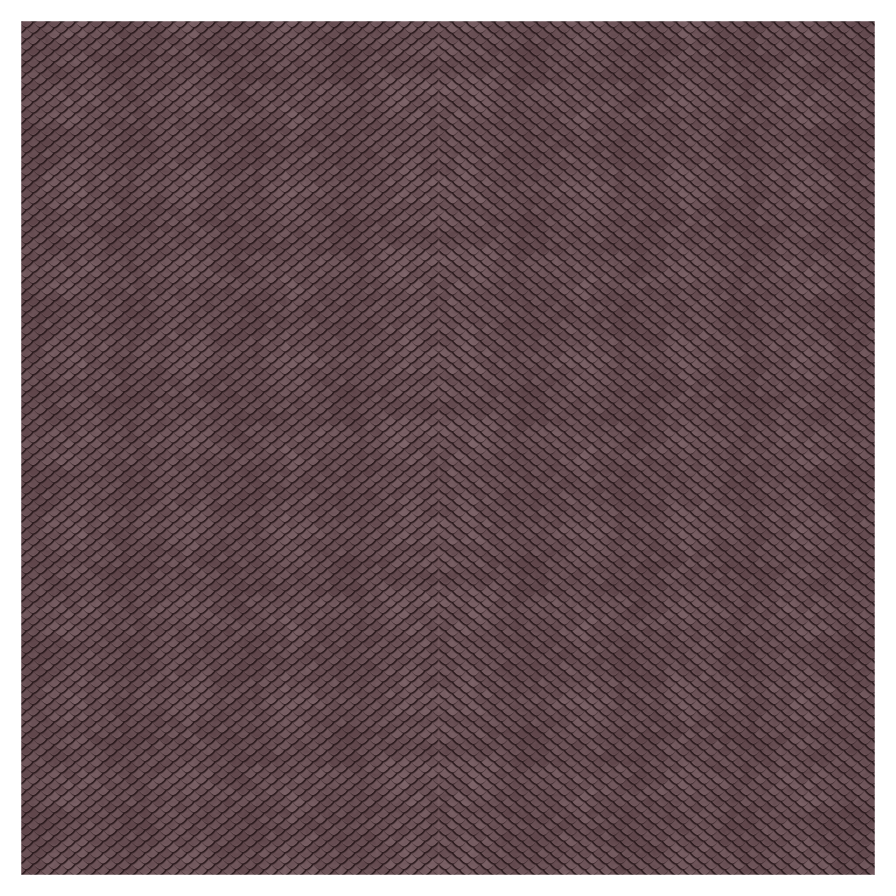
Reproduce this pattern procedurally as a WebGL 2 fragment shader.

```glsl
#version 300 es
precision highp float;

uniform vec2 u_resolution;
out vec4 fragColor;

const float PANEL_MIN = 0.0237;
const float PANEL_SIZE = 0.9525;
const float SPINE_X = 0.4896;         // mirror axis on the canvas
const vec2 SCALE_COUNT = vec2(61.0, 75.0);
const float BANDS_DOWN = 5.0;         // vertical repeats of the tone variation
const float COLUMN_PERIOD = 7.7;      // scales between light columns
const float COLUMN_OFFSET = 2.5;
const float CURVE_POWER = 1.6;
const float SHADOW_WIDTH = 0.23;
const float SHADOW_SHIFT = 0.07;
const float RIM_WIDTH = 0.10;
const int SAMPLES = 4;
const float TAU = 6.28319;

const vec3 SHADOW = vec3(0.14, 0.08, 0.09);
const vec3 BODY = vec3(0.375, 0.275, 0.295);
const vec3 LIGHT = vec3(0.50, 0.40, 0.42);
const vec3 RIM = vec3(0.53, 0.41, 0.43);
const vec3 PAPER = vec3(1.0);

float hash(vec2 p) {
    vec3 q = fract(vec3(p.xyx) * 0.1031);
    q += dot(q, q.yzx + 33.33);
    return fract((q.x + q.y) * q.z);
}

float valueNoise(vec2 p) {
    vec2 i = floor(p);
    vec2 f = fract(p);
    f = f * f * (3.0 - 2.0 * f);
    float low = mix(hash(i), hash(i + vec2(1.0, 0.0)), f.x);
    float high = mix(hash(i + vec2(0.0, 1.0)), hash(i + 1.0), f.x);
    return mix(low, high, f.y);
}

// Height of the rounded lower edge of a row of scales
float rowEdge(float row, float x) {
    float local = fract(x - 0.5 * mod(row, 2.0) + 0.5) - 0.5;
    return 0.5 * row + 0.5 * pow(abs(2.0 * local), CURVE_POWER);
}

// Lightness of one scale, mirrored at the spine and repeated downwards
float scaleTone(vec2 center) {
    float d = abs(center.x);
    float bandRows = SCALE_COUNT.y / BANDS_DOWN;
    float y = mod(center.y, bandRows);
    float columns = cos(TAU * (d - COLUMN_OFFSET) / COLUMN_PERIOD);
    float bands = cos(2.0 * TAU * y / bandRows);
    float spine = exp(-d * d * 0.15);
    float random = hash(vec2(d, y) * 2.0 + 7.0) - 0.5;
    return 0.34 + 0.13 * columns + 0.09 * bands + 0.12 * spine + 0.55 * random;
}

vec3 skin(vec2 p) {
    // Find the row on top; upper rows overlap lower ones
    float row = floor(2.0 * p.y);
    if (p.y < rowEdge(row, p.x)) row -= 1.0;
    float stagger = 0.5 * mod(row, 2.0);
    vec2 center = vec2(floor(p.x - stagger + 0.5) + stagger, 0.5 * row);

    float side = p.x < 0.0 ? -1.0 : 1.0;
    float rimGap = p.y - rowEdge(row, p.x);
    float shadowGap = rowEdge(row + 1.0, p.x + side * SHADOW_SHIFT) - p.y;

    // Scale face with fine grain
    float grain = valueNoise(vec2(abs(p.x), p.y) * 5.0) - 0.5;
    float tone = clamp(scaleTone(center) + 0.22 * grain, 0.0, 1.0);
    vec3 color = mix(BODY, LIGHT, tone);

    // Lit lower rim and the shadow cast by the row above
    float rim = 1.0 - smoothstep(0.0, RIM_WIDTH, rimGap);
    color = mix(color, RIM, 0.4 * rim);
    float shadow = 1.0 - smoothstep(0.02, SHADOW_WIDTH, shadowGap);
    color = mix(color, SHADOW, 0.92 * shadow);

    // Pale ridge along the spine
    float ridge = 1.0 - smoothstep(0.03, 0.12, abs(p.x));
    return mix(color, RIM, 0.25 * ridge);
}

vec3 canvasColor(vec2 uv) {
    vec2 panel = (uv - PANEL_MIN) / PANEL_SIZE;
    if (any(lessThan(panel, vec2(0.0))) || any(greaterThan(panel, vec2(1.0)))) return PAPER;
    float spine = (SPINE_X - PANEL_MIN) / PANEL_SIZE;
    return skin((panel - vec2(spine, 0.0)) * SCALE_COUNT);
}

void main() {
    // Supersample the small scales
    vec3 sum = vec3(0.0);
    for (int j = 0; j < SAMPLES; j++) {
        for (int i = 0; i < SAMPLES; i++) {
            vec2 offset = (vec2(i, j) + 0.5) / float(SAMPLES) - 0.5;
            sum += canvasColor((gl_FragCoord.xy + offset) / u_resolution);
        }
    }
    fragColor = vec4(sum / float(SAMPLES * SAMPLES), 1.0);
}
```
